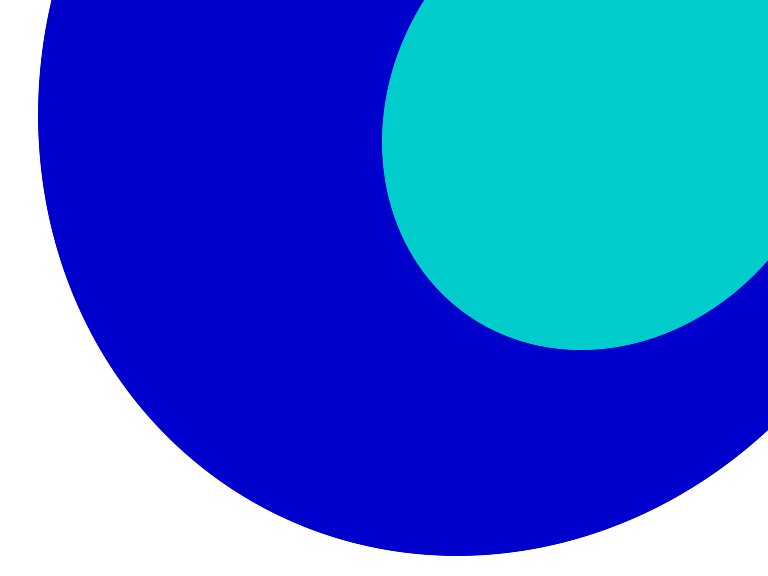
Give the GLSL for this background, as a Shadertoy shader.

```glsl
// Two nested, slightly tilted discs on a white ground, running off the canvas.
// Each disc is a sheared ellipse given by centre, half extents and lean; its
// implicit equation over its gradient gives a distance for smooth edges.

// Lengths are in canvas heights, measured from the lower left.
const vec2 OUTER_CENTER = vec2(0.8415, 0.8509);
const vec2 OUTER_EXTENT = vec2(0.7755, 0.8161);
const float OUTER_LEAN = 0.062;

const vec2 INNER_CENTER = vec2(1.0568, 0.8036);
const vec2 INNER_EXTENT = vec2(0.3936, 0.4113);
const float INNER_LEAN = 0.122;

const vec3 WHITE = vec3(1.0);
const vec3 BLUE = vec3(0.0, 0.0, 0.8);
const vec3 CYAN = vec3(0.0, 0.8, 0.8);

const float EDGE_PIXELS = 0.5; // half width of the edge blend

// Approximate signed distance to a leaning ellipse, negative inside.
// extent is half the bounding box; lean in (-1, 1) tilts it to the right.
float ellipseDistance(vec2 p, vec2 center, vec2 extent, float lean) {
    vec2 q = (p - center) / extent;
    float level = dot(q, q) - 2.0 * lean * q.x * q.y - (1.0 - lean * lean);
    vec2 slope = 2.0 * (q - lean * q.yx) / extent;
    return level / max(length(slope), 1e-4);
}

// Smooth coverage of a shape from its signed distance.
float coverage(float dist, float blur) {
    return 1.0 - smoothstep(-blur, blur, dist);
}

void mainImage(out vec4 fragColor, in vec2 fragCoord) {
    vec2 p = fragCoord / iResolution.y;
    float blur = EDGE_PIXELS / iResolution.y;

    float outer = ellipseDistance(p, OUTER_CENTER, OUTER_EXTENT, OUTER_LEAN);
    float inner = ellipseDistance(p, INNER_CENTER, INNER_EXTENT, INNER_LEAN);

    // Paint from back to front.
    vec3 color = mix(WHITE, BLUE, coverage(outer, blur));
    color = mix(color, CYAN, coverage(inner, blur));

    fragColor = vec4(color, 1.0);
}
```
